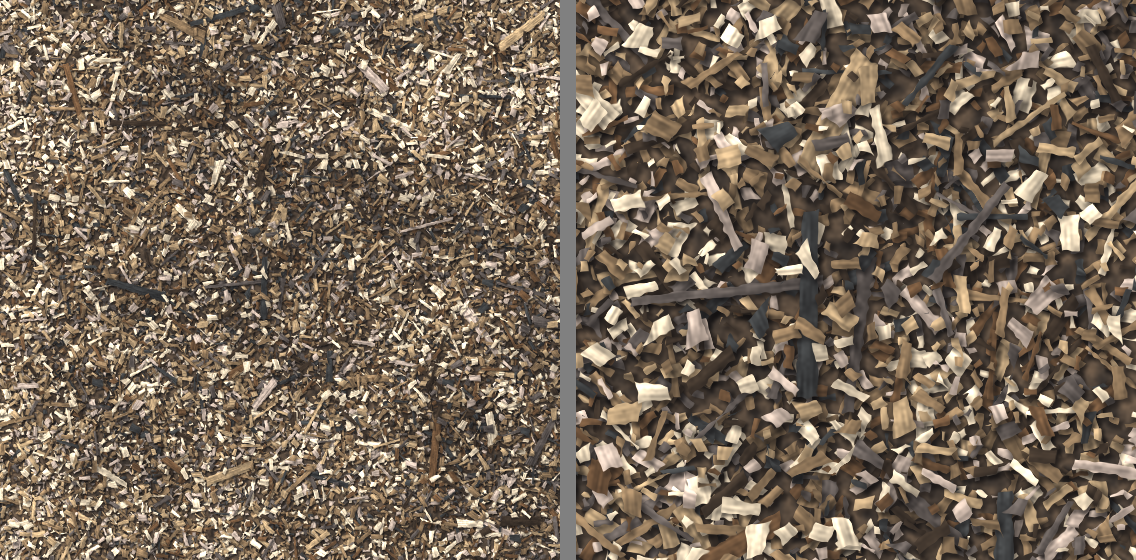
Left: the whole. Right: its middle third, enlarged.
Write a Shadertoy shader that draws this texture.

```glsl
// Wood chip mulch: pale blocky chips, fine crumbs and brown slivers in a dark bed.
// Jittered grids of rotated, tapered boxes are stacked in layers; each piece
// has its own wood tone, fibre grain, lit edge and soft cast shadow.

const float TAU = 6.28318;
const float SHADOW_BLUR = 0.0032;
const float SHADOW_DEPTH = 0.40;
const vec2 SHADOW_SHIFT = vec2(0.0014, -0.0018);
const vec3 SKY_FILL = vec3(0.055, 0.050, 0.055);

float hash(vec2 p) {
    return fract(sin(dot(p, vec2(127.1, 311.7))) * 43758.545);
}

vec4 hash4(vec2 p) {
    return fract(sin(dot(p, vec2(127.1, 311.7)) + vec4(0.0, 1.7, 3.1, 4.9)) * 43758.545);
}

float noise(vec2 p) {
    vec2 i = floor(p), f = fract(p);
    f = f * f * (3.0 - 2.0 * f);
    return mix(mix(hash(i), hash(i + vec2(1, 0)), f.x),
               mix(hash(i + vec2(0, 1)), hash(i + vec2(1, 1)), f.x), f.y);
}

// Broad drifts: 0 where pale chips gather, 1 where the bed is damp
float dampness(vec2 p) {
    return 0.5 * noise(p * 5.0 + 4.0) + 0.5 * noise(p * 13.0 + 9.0);
}

float boxDistance(vec2 p, vec2 halfSize) {
    vec2 d = abs(p) - halfSize;
    return length(max(d, 0.0)) + min(max(d.x, d.y), 0.0);
}

// Wood tones from wet bark (0) to fresh cream (1)
vec3 woodTone(float t, float tint) {
    vec3 bark = mix(vec3(0.21, 0.17, 0.13), vec3(0.21, 0.22, 0.22), step(0.5, tint));
    vec3 damp = mix(vec3(0.40, 0.29, 0.19), vec3(0.35, 0.32, 0.30), step(0.5, tint));
    vec3 color = mix(bark, damp, step(0.16, t));
    color = mix(color, vec3(0.53, 0.43, 0.31), step(0.37, t));
    color = mix(color, vec3(0.70, 0.59, 0.44), step(0.60, t));
    color = mix(color, vec3(0.76, 0.68, 0.62), step(0.74, t));
    return mix(color, vec3(0.96, 0.88, 0.75), step(0.84, t));
}

// Fibres run along the x axis of the piece
float fibreGrain(vec2 local, float seed) {
    vec2 offset = vec2(seed * 37.0, seed * 91.0);
    float streaks = noise(local * vec2(55.0, 560.0) + offset);
    float stains = noise(local * vec2(120.0, 240.0) + offset.yx);
    return 0.62 + 0.42 * streaks + 0.34 * stains;
}

// One grid of pieces; sizes are half extents in cells, darkness bends the tones
vec3 addPieces(vec3 color, vec2 uv, float cells, vec2 minSize, vec2 maxSize,
               float cover, float darkness, float seed, float px) {
    vec2 home = floor(uv * cells);
    for (int y = -1; y <= 1; y++)
    for (int x = -1; x <= 1; x++) {
        vec2 id = home + vec2(x, y);
        vec4 place = hash4(id + seed * 17.3);
        vec4 look = hash4(id + seed * 17.3 + 53.7);
        if (place.w > cover) continue;

        vec2 center = (id + 0.1 + 0.8 * place.xy) / cells;
        vec2 size = mix(minSize, maxSize, look.xy * sqrt(look.xy)) / cells;
        float angle = place.z * TAU;
        vec2 axis = vec2(cos(angle), sin(angle));
        mat2 toLocal = mat2(axis.x, -axis.y, axis.y, axis.x);
        vec2 local = toLocal * (uv - center);
        vec2 shade = toLocal * (uv - center - SHADOW_SHIFT);

        float shadow = 1.0 - smoothstep(-0.001, SHADOW_BLUR, boxDistance(shade, size));
        color *= 1.0 - SHADOW_DEPTH * shadow;

        // Taper and slant make the outline uneven
        float along = local.x / size.x;
        vec2 shaped = local;
        shaped.y *= 1.0 + 0.5 * (look.w - 0.3) * along;
        shaped.x += (look.w - 0.5) * 0.9 * local.y;
        float d = boxDistance(shaped, size);
        if (d > 2.0 * px) continue;
        d += 0.0020 * (noise(uv * 240.0 + seed) - 0.5);

        float tone = pow(look.z, darkness * mix(0.3, 1.9, dampness(center)));
        vec3 wood = woodTone(tone, look.w) * fibreGrain(local, look.x);
        vec2 toEdge = transpose(toLocal) * (local / size);
        wood *= 1.0 + 0.12 * clamp(dot(toEdge, vec2(-0.6, 0.8)), -1.0, 1.0);
        wood *= 0.88 + 0.24 * place.w / cover;
        color = mix(color, wood, 1.0 - smoothstep(-0.7 * px, 0.7 * px, d));
    }
    return color;
}

void mainImage(out vec4 fragColor, in vec2 fragCoord) {
    float px = 1.0 / iResolution.y;
    vec2 uv = fragCoord * px;

    // Dark damp bed
    vec3 color = mix(vec3(0.17, 0.15, 0.13), vec3(0.42, 0.34, 0.26), noise(uv * 150.0));

    // Chips, crumbs and slivers in repeated passes, with long splinters between
    for (int i = 0; i < 3; i++) {
        float seed = float(i) * 5.0 + 1.0;
        color = addPieces(color, uv, 52.0, vec2(0.20, 0.12), vec2(0.68, 0.34),
                          0.45, 0.60, seed, px);
        color = addPieces(color, uv, 92.0, vec2(0.22, 0.10), vec2(0.62, 0.30),
                          0.50, 0.70, seed + 1.0, px);
        color = addPieces(color, uv, 30.0, vec2(0.30, 0.035), vec2(0.85, 0.12),
                          0.55, 1.05, seed + 2.0, px);
        if (i > 0)
            color = addPieces(color, uv, 11.0, vec2(0.24, 0.025), vec2(0.65, 0.10),
                              0.32, 1.1, seed + 3.0, px);
    }
    // Loose pale chips on top
    color = addPieces(color, uv, 56.0, vec2(0.22, 0.14), vec2(0.64, 0.36),
                      0.36, 0.42, 23.0, px);

    // Broad drifts, fine grit and sky light
    color *= mix(1.22, 0.86, dampness(uv));
    color *= 0.90 + 0.20 * noise(uv * 420.0);
    color += SKY_FILL * (1.0 - color);
    fragColor = vec4(clamp(color, 0.0, 1.0), 1.0);
}
```
